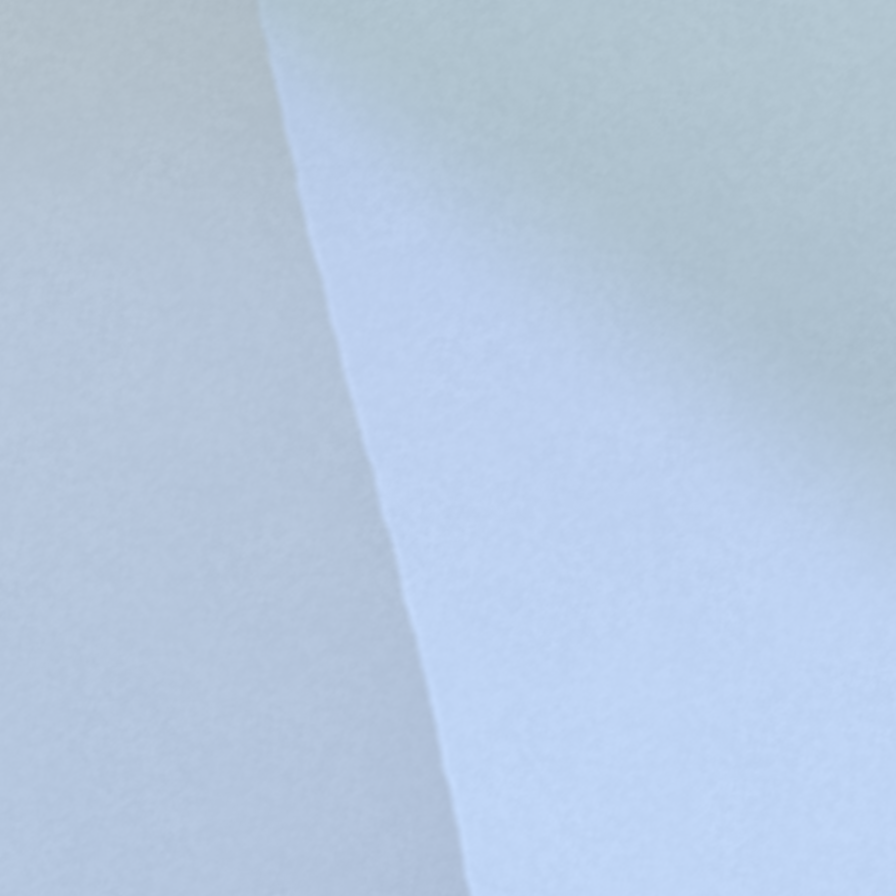
Write a Shadertoy shader that draws this texture.

```glsl
// Creased pale blue paper: a sharp fold, a lit facet and a soft shaded slope.
#define GRAIN_AMOUNT 0.036
#define GRAIN_SCALE 125.0
#define MOTTLE_AMOUNT 0.012
#define FOLD_SOFTNESS 0.006
#define RIDGE_GLOW 0.016
#define FOLD_SHADE 0.018
#define SLOPE_WIDTH 0.115

float hash(vec2 p) {
    vec3 q = fract(vec3(p.xyx) * 0.1031);
    q += dot(q, q.yzx + 33.33);
    return fract((q.x + q.y) * q.z);
}

float valueNoise(vec2 p) {
    vec2 cell = floor(p), f = fract(p);
    f = f * f * (3.0 - 2.0 * f);
    float low = mix(hash(cell), hash(cell + vec2(1, 0)), f.x);
    float high = mix(hash(cell + vec2(0, 1)), hash(cell + vec2(1, 1)), f.x);
    return mix(low, high, f.y);
}

// Layered noise centred on zero
float fbm(vec2 p) {
    float sum = 0.0, weight = 0.5;
    for (int i = 0; i < 3; i++) {
        sum += weight * (valueNoise(p) - 0.5);
        p = mat2(1.6, 1.2, -1.2, 1.6) * p + 17.3;
        weight *= 0.5;
    }
    return sum;
}

// Horizontal place of the sharp fold at height y
float foldX(float y) {
    float wobble = 0.004 * (valueNoise(vec2(y * 42.0, 4.0)) - 0.5);
    return 0.525 - 0.229 * y - 0.01 * y * y + 0.005 * sin(6.2832 * y) + wobble;
}

// Height of the middle of the soft slope at x
float slopeY(float x) {
    float d = x - 0.31;
    return 0.96 - 0.85 * d + 0.12 * d * d;
}

vec3 leftFacet(vec2 uv, float foldDist) {
    vec3 low = mix(vec3(0.71, 0.78, 0.875), vec3(0.705, 0.77, 0.865), uv.x * 2.0);
    vec3 color = mix(low, vec3(0.717, 0.78, 0.86), smoothstep(0.0, 0.65, uv.y));
    color = mix(color, vec3(0.7, 0.755, 0.795), smoothstep(0.6, 1.0, uv.y));
    return color - FOLD_SHADE * exp(foldDist / 0.09);
}

vec3 rightFacet(vec2 uv) {
    vec3 lit = mix(vec3(0.75, 0.835, 0.96), vec3(0.74, 0.815, 0.935), smoothstep(0.1, 0.65, uv.y));
    lit = mix(lit, vec3(0.71, 0.785, 0.885), smoothstep(0.62, 1.0, uv.y));
    vec3 shade = mix(vec3(0.675, 0.75, 0.81), vec3(0.69, 0.765, 0.81), smoothstep(0.5, 1.0, uv.y));
    float across = (uv.y - slopeY(uv.x)) * 0.78;
    float width = SLOPE_WIDTH * mix(0.45, 1.0, smoothstep(0.28, 0.6, uv.x));
    vec3 color = mix(lit, shade, smoothstep(-width, width, across));
    // The shade lightens a little beyond the slope
    return color + 0.01 * smoothstep(0.1, 0.4, across);
}

void mainImage(out vec4 fragColor, in vec2 fragCoord) {
    vec2 uv = fragCoord / iResolution.xy;
    float foldDist = (uv.x - foldX(uv.y)) * 0.97;

    // Facets on both sides of the fold
    float side = smoothstep(-FOLD_SOFTNESS, FOLD_SOFTNESS, foldDist);
    vec3 color = mix(leftFacet(uv, min(foldDist, 0.0)), rightFacet(uv), side);

    // Thin bright ridge, broken slightly by the fibres
    float ridge = (foldDist - 0.004) / 0.005;
    float glow = RIDGE_GLOW * (0.7 + 0.6 * valueNoise(uv * 55.0));
    color += glow * exp(-ridge * ridge) * (1.0 - 0.6 * smoothstep(0.75, 1.0, uv.y));

    // Paper fibres, patchy in strength, and broad mottling
    vec2 fibre = mat2(0.8, -0.6, 0.6, 0.8) * uv * vec2(1.0, 1.25);
    float patchiness = 0.7 + 0.6 * valueNoise(uv * 16.0 + 9.0);
    color += GRAIN_AMOUNT * patchiness * fbm(fibre * GRAIN_SCALE);
    color += MOTTLE_AMOUNT * fbm(uv * 13.0 + 5.0) * vec3(1.0, 0.9, 0.7);

    fragColor = vec4(clamp(color, 0.0, 1.0), 1.0);
}
```
